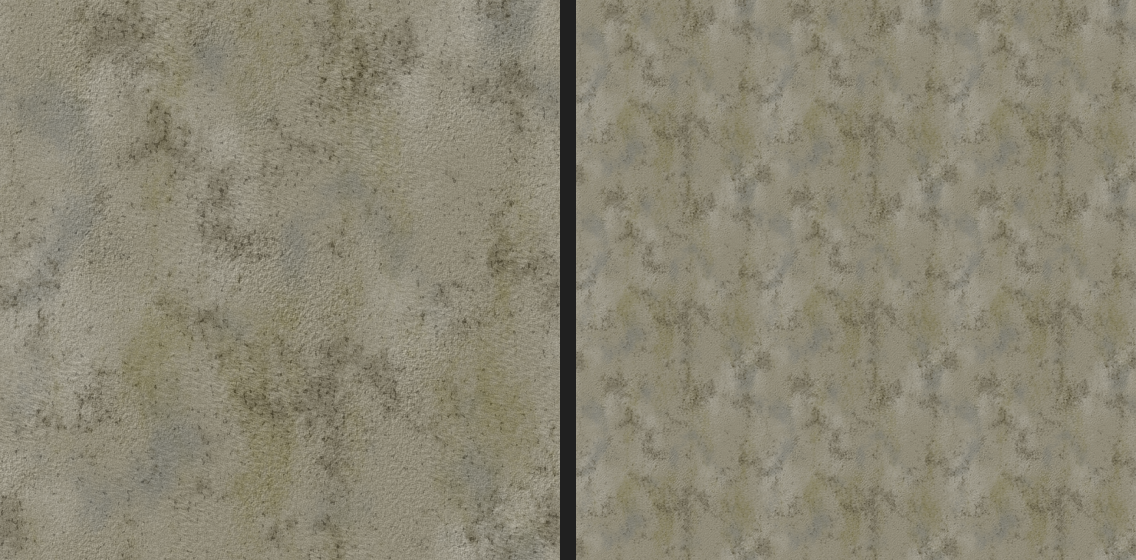
Left: one tile. Right: repeated 3 by 3.
Give the GLSL for this texture, as a Shadertoy shader.

```glsl
const vec3 STONE = vec3(0.567, 0.546, 0.474);
const vec3 PALE  = vec3(0.645, 0.630, 0.580);
const vec3 MOSS  = vec3(0.480, 0.455, 0.295);
const vec3 SLATE = vec3(0.475, 0.477, 0.450);
const vec3 GRIME = vec3(0.415, 0.390, 0.315);

const float RELIEF_STRENGTH = 0.125;
const float CAVITY_STRENGTH = 0.045;
const float GRAIN_STRENGTH  = 0.075;
const float PIT_DEPTH       = 0.13;
const float EDGE_FADE       = 0.22;
const vec2  LIGHT_STEP      = vec2(-0.0011, 0.0015);
const float TAU = 6.2831853;

// Integer hash giving a value in 0..1
float hash(ivec2 cell, int seed) {
    uint h = uint(cell.x) * 1597334677u ^ uint(cell.y) * 3812015801u ^ uint(seed) * 2798796415u;
    h = (h ^ (h >> 16)) * 2246822519u;
    h = (h ^ (h >> 13)) * 3266489917u;
    h ^= h >> 16;
    return float(h >> 8) / 16777216.0;
}

float cornerSlope(ivec2 cell, vec2 offset, ivec2 period, int seed) {
    ivec2 wrapped = ((cell % period) + period) % period;
    float angle = TAU * hash(wrapped, seed);
    return dot(vec2(cos(angle), sin(angle)), offset);
}

// Gradient noise that wraps after a whole number of cells
float noise(vec2 uv, ivec2 period, int seed) {
    vec2 p = uv * vec2(period);
    ivec2 cell = ivec2(floor(p));
    vec2 f = fract(p);
    vec2 w = f * f * f * (f * (f * 6.0 - 15.0) + 10.0);
    float a = cornerSlope(cell, f, period, seed);
    float b = cornerSlope(cell + ivec2(1, 0), f - vec2(1, 0), period, seed);
    float c = cornerSlope(cell + ivec2(0, 1), f - vec2(0, 1), period, seed);
    float d = cornerSlope(cell + ivec2(1, 1), f - vec2(1, 1), period, seed);
    return mix(mix(a, b, w.x), mix(c, d, w.x), w.y);
}

float fbm(vec2 uv, ivec2 period, int octaves, float gain, int seed) {
    float sum = 0.0, amplitude = 1.0;
    for (int i = 0; i < octaves; i++) {
        sum += amplitude * noise(uv, period, seed + i);
        period *= 2;
        amplitude *= gain;
    }
    return sum;
}

// Rough plaster: round crumbs blended with slanted trowel strokes
float plasterHeight(vec2 uv, float strokes) {
    vec2 slanted = vec2(2.0 * uv.x - uv.y, uv.x + 2.0 * uv.y);
    float crumbs = fbm(uv, ivec2(150, 140), 2, 0.6, 11);
    float ridges = fbm(slanted, ivec2(34, 70), 2, 0.6, 21);
    return mix(crumbs, ridges, strokes);
}

void mainImage(out vec4 fragColor, in vec2 fragCoord) {
    vec2 uv = fragCoord / iResolution.xy;

    // Ragged outlines for the stains
    vec2 warp = vec2(fbm(uv, ivec2(9, 7), 4, 0.6, 31), fbm(uv, ivec2(8, 9), 4, 0.6, 41));
    vec2 stainUv = uv + 0.022 * warp;
    float speckle = fbm(uv, ivec2(46, 40), 4, 0.75, 51);

    // Broad weathering, drawn out downwards
    float paleField  = fbm(stainUv, ivec2(4, 3), 5, 0.55, 61) + EDGE_FADE * cos(TAU * uv.x);
    float mossField  = fbm(stainUv, ivec2(6, 2), 5, 0.55, 71) - 0.5 * EDGE_FADE * cos(TAU * uv.x);
    float slateField = fbm(stainUv, ivec2(5, 4), 4, 0.50, 81);
    float grimeField = fbm(stainUv, ivec2(6, 5), 6, 0.65, 91);

    float pale  = smoothstep(-0.20, 0.75, paleField + 0.20 * speckle);
    float moss  = smoothstep(-0.05, 0.75, mossField + 0.28 * speckle);
    float slate = smoothstep(0.10, 0.65, slateField + 0.10 * speckle);
    float grime = smoothstep(0.00, 0.80, grimeField + 0.40 * speckle);

    vec3 color = mix(STONE, PALE, 0.85 * pale);
    color = mix(color, MOSS, 0.65 * moss);
    color = mix(color, SLATE, 0.60 * slate);
    color = mix(color, GRIME, 0.60 * grime);

    // Surface relief lit from the upper left
    float strokes = smoothstep(-0.35, 0.40, fbm(uv, ivec2(4, 5), 3, 0.5, 101));
    float roughness = mix(0.70, 1.20, smoothstep(-0.35, 0.35, fbm(uv, ivec2(5, 4), 3, 0.5, 111)));
    float height = plasterHeight(uv, strokes);
    float slope = height - plasterHeight(uv + LIGHT_STEP, strokes);
    float grain = noise(uv, ivec2(390, 370), 121);
    color += roughness * (RELIEF_STRENGTH * slope + CAVITY_STRENGTH * height);
    color += GRAIN_STRENGTH * grain;

    // Small dark pits gathering in the stained areas
    float pitField = fbm(uv, ivec2(120, 95), 2, 0.7, 131) + 0.25 * grimeField + 0.20 * speckle;
    color -= PIT_DEPTH * smoothstep(0.28, 0.75, pitField) * vec3(1.0, 1.0, 0.95);

    fragColor = vec4(clamp(color, 0.0, 1.0), 1.0);
}
```
